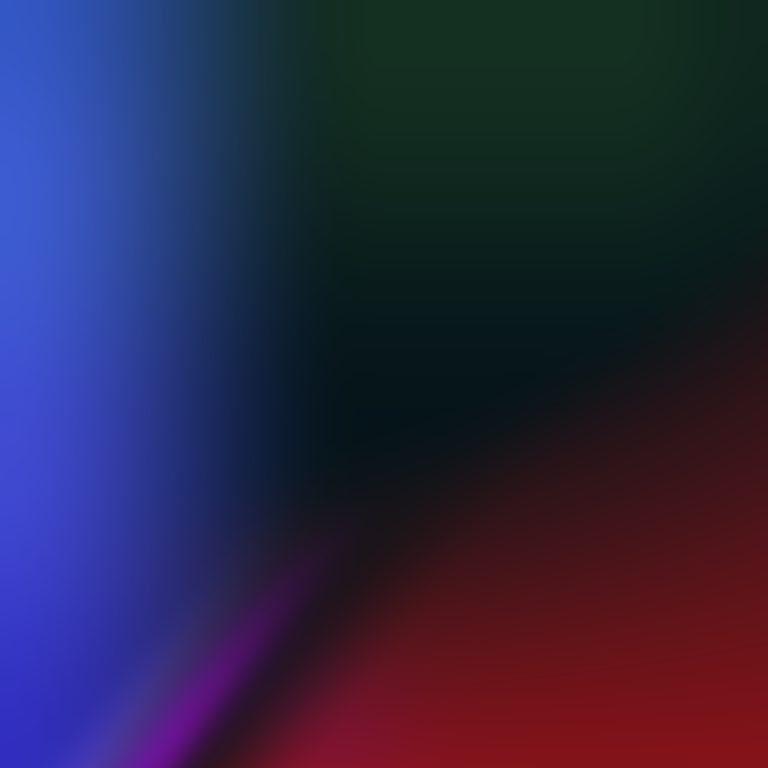
Reproduce this background procedurally as a WebGL 1 fragment shader.

```glsl
precision highp float;
// Soft blurred gradient: blue left side, dark green top, red lower right, violet curved rim.
uniform vec2 u_resolution;

// Bell-shaped falloff around zero.
float bell(float offset, float width) {
  float t = offset / width;
  return exp(-t * t);
}

// Blue light, more violet at the bottom and more azure at the top.
vec3 blueLight(float y) {
  vec3 blue = mix(vec3(0.19, 0.18, 0.75), vec3(0.25, 0.29, 0.82), smoothstep(0.0, 0.42, y));
  blue = mix(blue, vec3(0.24, 0.36, 0.82), smoothstep(0.38, 0.72, y));
  return mix(blue, vec3(0.20, 0.34, 0.77), smoothstep(0.75, 1.0, y));
}

void main() {
  vec2 p = gl_FragCoord.xy / u_resolution;

  // Signed offset from the curved rim, and depth below the slanted red horizon.
  float rim = p.x - (0.2 + 0.7 * p.y + 0.2 * p.y * p.y);
  float depth = 0.38 + 0.78 * (p.x - 0.5) * p.y - p.y;

  // Dark green upper field, dimmed at the right edge and left of the centre.
  float greenGlow = smoothstep(0.45, 0.97, p.y);
  greenGlow *= 1.0 - 0.35 * smoothstep(0.8, 1.0, p.x);
  greenGlow *= 0.75 + 0.25 * smoothstep(0.38, 0.5, p.x);
  vec3 color = mix(vec3(0.02, 0.08, 0.10), vec3(0.08, 0.19, 0.13), greenGlow);

  // Warm shadow and red glow inside the rim.
  color = mix(color, vec3(0.09, 0.08, 0.095), smoothstep(-0.08, 0.08, depth));
  float redGlow = smoothstep(-0.08, 0.48, depth) * smoothstep(0.02, 0.22, rim);
  color = mix(color, vec3(0.56, 0.075, 0.10), redGlow);
  color.b += 0.08 * bell(length(p - vec2(0.43, 0.04)), 0.12);

  // Blue side, cut off by the rim.
  float blueGlow = 1.0 - smoothstep(0.0, 0.47, p.x);
  blueGlow *= 1.0 - smoothstep(-0.12, 0.06, rim);
  color = mix(color, blueLight(p.y), blueGlow);

  // Lilac haze and magenta streak along the rim, fading upward.
  float rimFade = 1.0 - smoothstep(0.0, 0.38, p.y);
  color += vec3(0.11, 0.07, 0.08) * bell(rim + 0.07, 0.05) * rimFade;
  color += vec3(0.29, -0.03, 0.36) * bell(rim, 0.045) * rimFade;

  gl_FragColor = vec4(clamp(color, 0.0, 1.0), 1.0);
}
```
